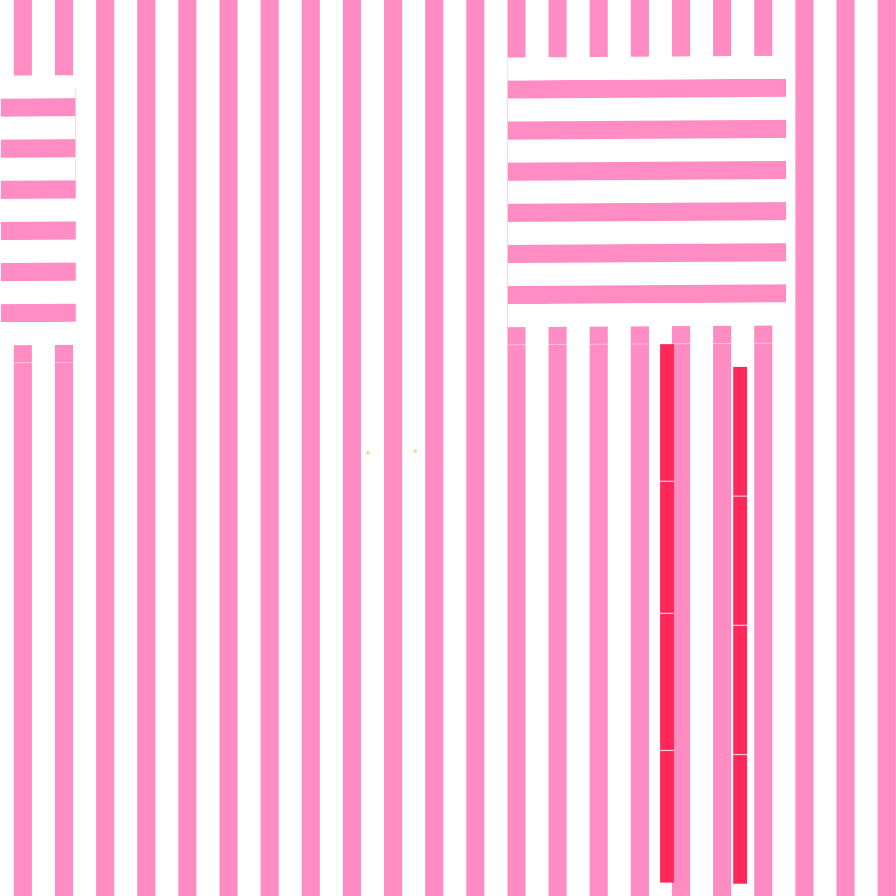
This pattern is drawn by a three.js fragment shader. Its source:

```glsl
// Pink vertical stripes on white, with two pockets of horizontal stripes
// and two segmented red bars. Every edge is an interval whose exact pixel
// coverage is computed, so hairlines and wide stripes are smoothed alike.

varying vec2 vUv;

const vec3 WHITE = vec3(1.0);
const vec3 PINK = vec3(1.0, 0.55, 0.76);
const vec3 PALE_PINK = vec3(1.0, 0.80, 0.89);
const vec3 RED = vec3(1.0, 0.16, 0.35);
const vec3 CREAM = vec3(0.98, 0.85, 0.65);

const float PERIOD = 0.04591;       // 22 stripes across
const float STRIPE_WIDTH = 0.0202;
const float STRIPE_START = 0.0154;

const float POCKET_HEIGHT = 0.3010;
const float POCKET_ROWS = 6.0;
const float ROW_START = 0.0257;     // first row above the pocket's lower edge
const float POCKET_SLOPE = 0.0063;
const float SEAM_DROP = 0.0192;
const float HAIRLINE = 0.0009;

const float BAR_WIDTH = 0.0155;
const float BAR_SEGMENTS = 4.0;
const float BAR_GAP = 0.0013;
const float DOT_RADIUS = 0.0022;

float pixelSize;

// Share of the current pixel that lies between two limits
float span(float x, float lo, float hi) {
  float h = 0.5 * pixelSize;
  return clamp((min(x + h, hi) - max(x - h, lo)) / pixelSize, 0.0, 1.0);
}

float box(vec2 p, vec2 lo, vec2 hi) {
  return span(p.x, lo.x, hi.x) * span(p.y, lo.y, hi.y);
}

// Stripes that begin at multiples of the period
float stripes(float x) {
  float gap = 0.5 * (PERIOD - STRIPE_WIDTH);
  return span(mod(x + gap, PERIOD) - gap, 0.0, STRIPE_WIDTH);
}

// White pocket with slightly tilted rows and a seam across the stripes below
vec3 addPocket(vec3 color, vec2 p, float left, float right, float bottom) {
  vec2 q = vec2(p.x, p.y - bottom - POCKET_SLOPE * (p.x - max(left, 0.0)));
  float stripe = stripes(p.x - STRIPE_START);
  float seam = box(q, vec2(left, -SEAM_DROP - HAIRLINE), vec2(right, -SEAM_DROP));
  color = mix(color, PALE_PINK, seam * stripe);
  color = mix(color, WHITE, box(q, vec2(left, 0.0), vec2(right, POCKET_HEIGHT)));

  float rowTop = ROW_START + (POCKET_ROWS - 1.0) * PERIOD + STRIPE_WIDTH;
  float rows = box(q, vec2(left, ROW_START), vec2(right, rowTop));
  return mix(color, PINK, rows * stripes(q.y - ROW_START));
}

// Red bar cut by thin gaps; uneven lengthens every other segment
vec3 addBar(vec3 color, vec2 p, float left, float bottom, float top, float uneven) {
  color = mix(color, RED, box(p, vec2(left, bottom), vec2(left + BAR_WIDTH, top)));
  float segment = (top - bottom) / BAR_SEGMENTS;
  for (float i = 1.0; i < BAR_SEGMENTS; i += 1.0) {
    float y = top - i * segment - uneven * mod(i, 2.0);
    float cut = box(p, vec2(left, y - 0.5 * BAR_GAP),
                    vec2(left + BAR_WIDTH, y + 0.5 * BAR_GAP));
    color = mix(color, PALE_PINK, cut);
  }
  return color;
}

vec3 addDot(vec3 color, vec2 p, vec2 center) {
  float edge = (DOT_RADIUS - length(p - center)) / pixelSize;
  return mix(color, CREAM, clamp(edge + 0.5, 0.0, 1.0));
}

void main() {
  vec2 p = vUv;
  pixelSize = max(fwidth(p.x), 0.00001);

  vec3 color = mix(WHITE, PINK, stripes(p.x - STRIPE_START));

  // Pockets, each with a faint hairline along one side
  color = addPocket(color, p, 0.0010, 0.0846, 0.6146);
  color = addPocket(color, p, 0.5664, 0.8773, 0.6348);
  float sideLines = box(p, vec2(0.0840, 0.798), vec2(0.0840 + HAIRLINE, 0.901))
                  + box(p, vec2(0.5660, 0.635), vec2(0.5660 + HAIRLINE, 0.910));
  color = mix(color, PALE_PINK, sideLines);

  // Segmented bars
  color = addBar(color, p, 0.7367, 0.0150, 0.6159, 0.0028);
  color = addBar(color, p, 0.8183, 0.0137, 0.5905, 0.0);

  // Small dots
  color = addDot(color, p, vec2(0.4106, 0.4948));
  color = addDot(color, p, vec2(0.4635, 0.4964));

  gl_FragColor = vec4(color, 1.0);
}
```
